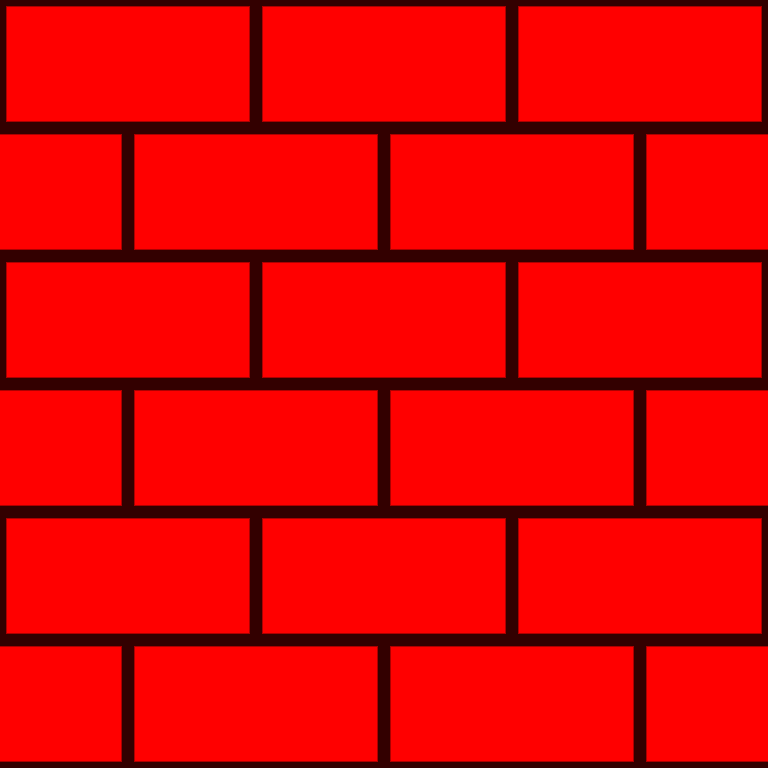
Write a Shadertoy shader that draws this pattern.

```glsl
// Distance to the nearest brick edge: positive inside a brick, negative in the mortar.
// One unit is one course height; each brick cell is 2 by 1.
float brickDistance(vec2 p) {
    float course = floor(p.y);
    float stagger = 1.0 - mod(course, 2.0);
    vec2 cell = vec2(mod(p.x + stagger, 2.0), fract(p.y));
    vec2 toJoint = min(cell, vec2(2.0, 1.0) - cell);
    return min(toJoint.x, toJoint.y) - 0.05;
}

void mainImage(out vec4 fragColor, in vec2 fragCoord) {
    // Three bricks across, six courses down
    vec2 p = 6.0 * fragCoord / iResolution.xy;
    float pixel = 6.0 / min(iResolution.x, iResolution.y);

    // Pixel coverage smooths the brick edges
    float coverage = clamp(brickDistance(p) / pixel + 0.5, 0.0, 1.0);

    vec3 mortar = vec3(0.2, 0.0, 0.0);
    vec3 brick = vec3(1.0, 0.0, 0.0);
    fragColor = vec4(mix(mortar, brick, coverage), 1.0);
}
```
